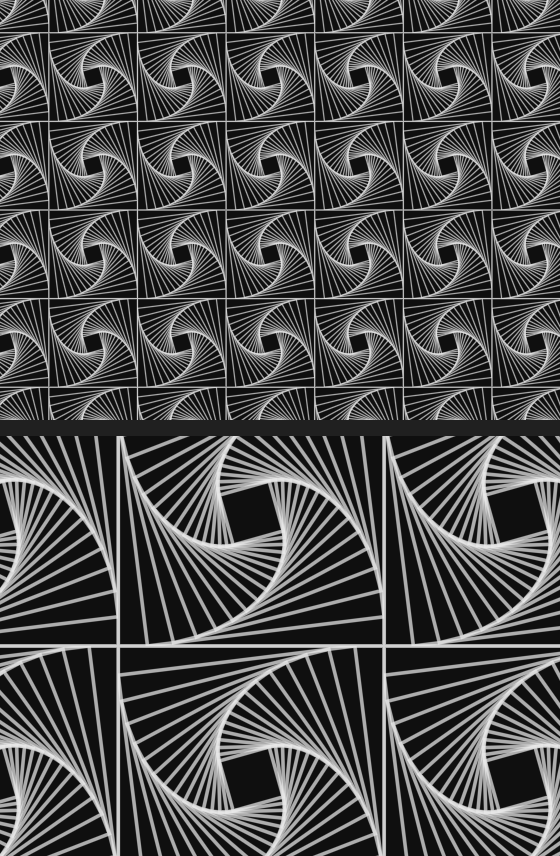
Top: the whole. Bottom: its middle third, enlarged.
A WebGL 1 fragment shader for this pattern:

```glsl
precision highp float;

// Grid of whirling squares: each cell nests outlines, every one inscribed in
// the one before it with its corners slid counterclockwise along the sides.
// The point is turned and the square shrunk step by step, blending thin lines.

uniform vec2 u_resolution;

// Distance to the outline of an upright square with sharp corners.
float squareOutline(vec2 p, float halfSide) {
    return abs(max(abs(p.x), abs(p.y)) - halfSide);
}

// Coverage of a line, softened over about one and a half pixels.
float lineCoverage(float dist, float halfWidth, float pixel) {
    return 1.0 - smoothstep(halfWidth - 0.75 * pixel, halfWidth + 0.75 * pixel, dist);
}

void main() {
    // Cell grid, measured in canvas heights from the lower left.
    float cellSize = 0.211;
    vec2 uv = gl_FragCoord.xy / u_resolution.y;
    vec2 p = fract((uv - vec2(0.1163, 0.5)) / cellSize) - 0.5;
    float pixel = 1.0 / (u_resolution.y * cellSize);

    // Sliding each corner by this share of a side sets the turn and the shrink.
    float slide = 0.11;
    vec2 side = vec2(1.0 - slide, slide);
    float shrink = length(side);
    vec2 turn = side / shrink;
    mat2 rotateBack = mat2(turn.x, -turn.y, turn.y, turn.x);

    // Nested outlines; the cell border is shared by neighbours, so it is stronger.
    vec3 color = vec3(0.06);
    float halfSide = 0.5;
    float opacity = 0.88;
    for (int i = 0; i < 16; i++) {
        float line = lineCoverage(squareOutline(p, halfSide), 0.0068, pixel);
        color = mix(color, vec3(0.92), opacity * line);
        p = rotateBack * p;
        halfSide *= shrink;
        opacity = 0.72;
    }

    gl_FragColor = vec4(color, 1.0);
}
```
